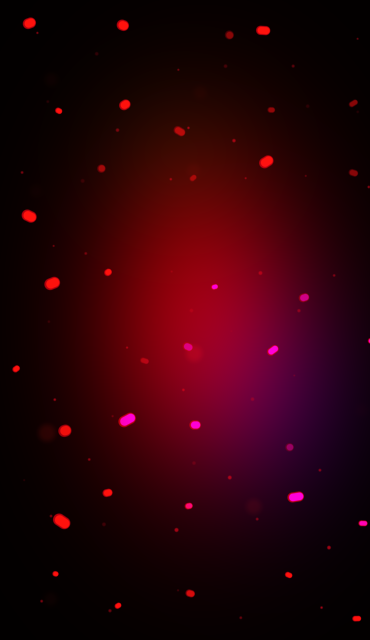
A WebGL 1 fragment shader for this background:

```glsl
precision highp float;
// Glowing red and violet haze on black, scattered with small bright confetti lights.

uniform vec2 u_resolution;

#define RED_CENTER vec2(0.319, 0.499)
#define RED_SPREAD vec2(0.177, 0.260)
#define VIOLET_CENTER vec2(0.420, 0.390)
#define VIOLET_SPREAD vec2(0.140, 0.180)
#define WARM_CENTER vec2(0.280, 0.760)
#define WARM_SPREAD vec2(0.130, 0.120)
#define MAGENTA_SPREAD vec2(0.240, 0.230)
#define LIGHT_CELL 0.128
#define SPECK_CELL 0.108
#define BOKEH_CELL 0.260

// Elliptical Gaussian falloff, 1 at the center
float glow(vec2 p, vec2 center, vec2 spread) {
  vec2 d = (p - center) / spread;
  return exp(-dot(d, d));
}

// Two pseudo-random values per grid cell
vec2 hash2(vec2 cell) {
  vec3 v = fract(vec3(cell.xyx) * vec3(0.1031, 0.1030, 0.0973));
  v += dot(v, v.yzx + 33.33);
  return fract((v.xx + v.yz) * v.zy);
}

// Signed distance to a horizontal capsule
float capsule(vec2 p, float halfLength, float radius) {
  p.x -= clamp(p.x, -halfLength, halfLength);
  return length(p) - radius;
}

// Antialiased or blurred coverage of a distance field
float coverage(float dist, float blur) {
  float edge = max(blur, 0.8 / u_resolution.y);
  return 1.0 - smoothstep(-edge, edge, dist);
}

// Offset from the jittered point in the cell that holds p
vec2 scatter(vec2 p, float size, float seed, out vec2 cell) {
  vec2 grid = p / size;
  cell = floor(grid) + seed;
  return (fract(grid) - mix(vec2(0.16), vec2(0.84), hash2(cell))) * size;
}

// Large capsules with a red rim and a magenta, red or yellow core
vec3 addLights(vec3 color, vec2 p) {
  vec2 cell;
  vec2 d = scatter(p, LIGHT_CELL, 17.0, cell);
  vec2 shape = hash2(cell + 41.0);
  vec2 tone = hash2(cell + 83.0);
  float angle = (shape.x - 0.5) * 1.4;
  float c = cos(angle);
  float s = sin(angle);
  d = vec2(c * d.x + s * d.y, c * d.y - s * d.x);

  float radius = mix(0.0042, 0.0095, shape.y * shape.y);
  float halfLength = radius * 0.7 * tone.x;
  float magenta = smoothstep(0.45, 0.75,
    glow(p, VIOLET_CENTER, MAGENTA_SPREAD) + 0.4 * tone.y);
  float yellow = step(0.75, tone.x) * smoothstep(0.5, 0.8, glow(p, WARM_CENTER, WARM_SPREAD));
  vec3 core = mix(vec3(1.0, 0.07, 0.05), vec3(1.0, 0.0, 0.85), magenta);
  core = mix(core, vec3(1.0, 0.85, 0.1), yellow);

  float strength = mix(0.35, 1.0, smoothstep(0.05, 0.5, tone.y));
  float rim = coverage(capsule(d, halfLength, radius), 0.0012);
  float center = coverage(capsule(d - vec2(0.1 * radius, 0.0), halfLength, radius * 0.78), 0.0012);
  color = mix(color, vec3(0.85, 0.0, 0.06), rim * strength * 0.8);
  color = mix(color, core, center * strength);
  return color;
}

// Faint pin-point specks
vec3 addSpecks(vec3 color, vec2 p) {
  vec2 cell;
  vec2 d = scatter(p, SPECK_CELL, 59.0, cell);
  vec2 shape = hash2(cell + 29.0);
  float radius = mix(0.0012, 0.0030, shape.x);
  float speck = coverage(length(d) - radius, 0.0016);
  return mix(color, vec3(0.85, 0.02, 0.10), speck * mix(0.12, 0.75, shape.y));
}

// Wide out-of-focus discs
vec3 addBokeh(vec3 color, vec2 p) {
  vec2 cell;
  vec2 d = scatter(p, BOKEH_CELL, 7.0, cell);
  float pick = hash2(cell + 13.0).x;
  float disc = coverage(length(d) - mix(0.008, 0.014, pick), 0.007);
  return color + vec3(0.13, 0.015, 0.01) * disc * pick;
}

void main() {
  // Height is one unit, width follows the aspect ratio
  vec2 p = gl_FragCoord.xy / u_resolution.y;

  // Background haze
  vec3 color = vec3(0.008, 0.0, 0.0);
  color += vec3(0.62, 0.0, 0.015) * glow(p, RED_CENTER, RED_SPREAD);
  color += vec3(0.0, 0.0, 0.23) * glow(p, VIOLET_CENTER, VIOLET_SPREAD);
  color += vec3(0.03, 0.035, 0.0) * glow(p, WARM_CENTER, WARM_SPREAD);

  // Scattered lights, back to front
  color = addBokeh(color, p);
  color = addSpecks(color, p);
  color = addLights(color, p);

  gl_FragColor = vec4(color, 1.0);
}
```
